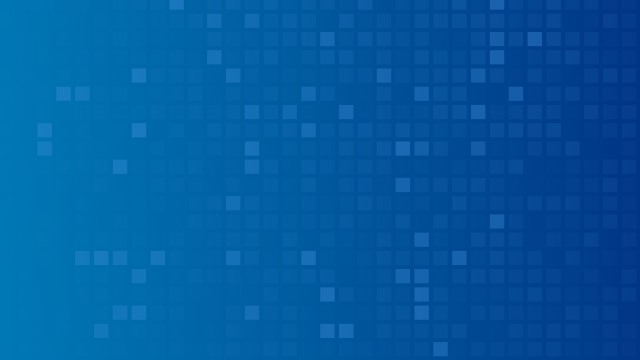
A Shadertoy shader for this background:

```glsl
const vec3 LEFT_BLUE = vec3(0.0, 0.470, 0.708);
const vec3 MID_BLUE = vec3(0.0, 0.346, 0.615);
const vec3 RIGHT_BLUE = vec3(0.0, 0.208, 0.520);
const vec3 TILE_BLUE = vec3(0.27, 0.58, 0.88);

// Lengths are fractions of the canvas height
const vec2 PITCH = vec2(0.05236, 0.05067);
const vec2 FIRST_CENTER = vec2(0.0194, 0.0301);
const vec2 TILE_HALF = vec2(0.0200, 0.0197);

const float GRADIENT_TILT = 0.03;
const float FAINT_ALPHA = 0.17;
const float BRIGHT_ALPHA = 0.38;
const float BRIGHT_SHARE = 0.12;

float hash(vec2 p) {
    return fract(sin(dot(p, vec2(12.9898, 78.233))) * 43758.5453);
}

vec3 backdrop(vec2 uv) {
    float t = clamp(uv.x + GRADIENT_TILT * (uv.y - 0.5), 0.0, 1.0);
    return t < 0.5 ? mix(LEFT_BLUE, MID_BLUE, t * 2.0)
                   : mix(MID_BLUE, RIGHT_BLUE, t * 2.0 - 1.0);
}

// Opacity of a whole tile, from its cell index and its center in 0..1
float tileAlpha(vec2 cell, vec2 center) {
    // Faint tiles gather toward the upper right and thin out at the left
    float gather = smoothstep(0.0, 0.6, center.x) * mix(0.5, 1.0, center.y);
    gather *= 1.0 - 0.35 * smoothstep(0.85, 1.0, center.x);
    float faint = FAINT_ALPHA * hash(cell + 3.7) * (0.12 + 0.88 * gather);

    // A few bright tiles, most of them around the middle
    float share = BRIGHT_SHARE * smoothstep(-0.15, 0.35, center.x)
                * (1.0 - smoothstep(0.70, 0.95, center.x));
    float bright = BRIGHT_ALPHA * mix(0.65, 1.0, hash(cell + 41.3));
    return hash(cell + 17.1) < share ? bright : faint;
}

// Antialiased rectangle coverage
float boxMask(vec2 p, vec2 halfSize, float pixel) {
    vec2 edge = clamp((halfSize - abs(p)) / pixel + 0.5, 0.0, 1.0);
    return edge.x * edge.y;
}

void mainImage(out vec4 fragColor, in vec2 fragCoord) {
    vec2 uv = fragCoord / iResolution.xy;
    vec2 p = fragCoord / iResolution.y;
    float aspect = iResolution.x / iResolution.y;

    // Repeat the tile grid
    vec2 grid = (p - FIRST_CENTER) / PITCH;
    vec2 cell = floor(grid + 0.5);
    vec2 local = (grid - cell) * PITCH;
    vec2 center = (FIRST_CENTER + cell * PITCH) / vec2(aspect, 1.0);

    // Lay translucent tiles over the gradient
    float mask = boxMask(local, TILE_HALF, 1.0 / iResolution.y);
    vec3 color = mix(backdrop(uv), TILE_BLUE, mask * tileAlpha(cell, center));
    fragColor = vec4(color, 1.0);
}
```
